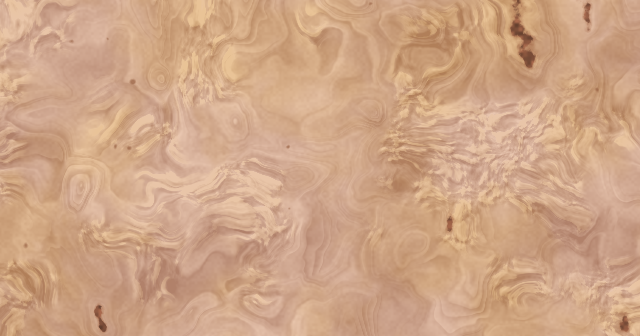
This texture is drawn by a Shadertoy shader. Its source:

```glsl
// Burl wood veneer: swirling eyes, silky folds, curly flecks and a few dark knots.

const vec3 SHADE_TAN   = vec3(0.742, 0.562, 0.441);
const vec3 LIGHT_CREAM = vec3(0.884, 0.737, 0.616);
const vec3 PINK_SHIFT  = vec3(0.0, 0.004, 0.034);
const vec3 KNOT_BROWN  = vec3(0.42, 0.25, 0.18);
const vec3 RUST        = vec3(0.66, 0.42, 0.29);
const vec2 LIGHT_DIR   = vec2(-0.6, 0.8);
const float EYE_CELL   = 0.23;   // spacing of the eyes, in canvas heights
const float EYE_BLEND  = 95.0;   // sharpness of creases between eyes
const float WARP       = 0.36;
const float FOLD_FREQ  = 15.0;
const float RING_FREQ  = 44.0;
const float KNOT_SHARE = 0.12;
const float KNOT_SIZE  = 0.024;
const float SPECK_CELL = 0.06;
const float SPECK_SHARE = 0.025;

float hash(vec2 p) {
    return fract(sin(dot(p, vec2(127.1, 311.7))) * 43758.5);
}

vec2 hash2(vec2 p) {
    return vec2(hash(p), hash(p + 37.3));
}

float noise(vec2 p) {
    vec2 i = floor(p), f = fract(p);
    f = f * f * f * (f * (f * 6.0 - 15.0) + 10.0);
    return mix(mix(hash(i), hash(i + vec2(1, 0)), f.x),
               mix(hash(i + vec2(0, 1)), hash(i + vec2(1, 1)), f.x), f.y);
}

float fbm(vec2 p) {
    float sum = 0.0, amp = 0.533;
    for (int i = 0; i < 4; i++) {
        sum += amp * noise(p);
        p = mat2(1.6, 1.2, -1.2, 1.6) * p + 11.7;
        amp *= 0.5;
    }
    return sum;
}

// Soft cellular field: x distance to eye, y slope toward light, z eye tone, w knot distance
vec4 eyeField(vec2 p) {
    vec2 cell = floor(p / EYE_CELL);
    float total = 0.0, slope = 0.0, tone = 0.0, knot = 1.0;
    for (int y = -2; y <= 2; y++)
    for (int x = -2; x <= 2; x++) {
        vec2 id = cell + vec2(x, y);
        vec2 away = p - (id + 0.05 + 0.9 * hash2(id)) * EYE_CELL;
        float size = mix(0.65, 1.5, hash(id + 5.1));
        float d = length(away) / size;
        float w = exp(-EYE_BLEND * d);
        total += w;
        slope += w * dot(away, LIGHT_DIR) / (length(away) + 0.04);
        tone += w * hash(id + 9.4);
        if (hash(id + 2.6) < KNOT_SHARE) {
            float radius = KNOT_SIZE * mix(0.45, 1.1, hash(id + 3.8));
            knot = min(knot, length(away * vec2(1.25, 0.8)) - radius);
        }
    }
    return vec4(-log(total) / EYE_BLEND, slope / total, tone / total, knot);
}

// Lopsided wave: slow rise and quick but smooth fall, centred on zero
float fold(float v) {
    float s = fract(v);
    return s * (1.0 - smoothstep(0.82, 1.0, s)) - 0.41;
}

// Signed distance to the nearest of the sparse small specks
float specks(vec2 p) {
    vec2 id = floor(p / SPECK_CELL);
    vec2 away = p - (id + 0.3 + 0.4 * hash2(id + 61.0)) * SPECK_CELL;
    float radius = mix(0.002, 0.007, hash(id + 71.0));
    return hash(id + 83.0) < SPECK_SHARE ? length(away) - radius : 1.0;
}

void mainImage(out vec4 fragColor, in vec2 fragCoord) {
    vec2 p = fragCoord / iResolution.y;

    // Warped grain space
    vec2 bend = vec2(fbm(p * 2.6 + 3.0), fbm(p * 2.6 + 19.0)) - 0.5;
    vec2 ripple = vec2(noise(p * 13.0), noise(p * 13.0 + 8.0)) - 0.5;
    vec2 q = p + WARP * bend + 0.03 * ripple;
    vec4 eye = eyeField(q);

    // Shimmer at two scales, with streaks drawn out along the grain
    float broad = fbm(q * 3.6 + 31.0) - 0.5;
    float patchy = fbm(q * 11.0 + 90.0) - 0.5;
    float flow = eye.x + 0.2 * fbm(q * 4.0 + 44.0);
    float along = dot(q, vec2(5.0, 7.0));
    float streak = noise(vec2(flow * 48.0, along)) - 0.5;
    float fibre = noise(vec2(flow * 125.0, 3.0 * along)) - 0.5;

    // Folds everywhere, fine ring bundles only in arcs on the shaded side
    float foldMask = mix(0.2, 1.0, smoothstep(0.3, 0.7, noise(p * 4.5 + 13.0)));
    float ringMask = smoothstep(0.4, 0.7, noise(p * 4.3 + 27.0))
                   * smoothstep(-0.2, 0.4, -eye.y);
    float tone = 0.5 + 1.1 * broad + 0.45 * patchy
               + 0.19 * eye.y + 0.24 * (eye.z - 0.5)
               + 0.5 * foldMask * fold(flow * FOLD_FREQ)
               + 0.42 * ringMask * fold(flow * RING_FREQ)
               + 0.26 * streak + 0.22 * fibre + 0.18 * (noise(p * 120.0) - 0.5);

    // Curly flecks in small raised clusters near the eyes
    float nearEye = clamp(1.0 - eye.x / 0.09, -1.0, 1.0);
    float cluster = smoothstep(0.5, 0.72, noise(p * 6.5 + 52.0) + 0.18 * nearEye);
    vec2 curl = q * 31.0 + 4.0 * bend;
    float fleck = fbm(curl);
    float relief = fleck - fbm(curl + 0.4 * LIGHT_DIR);
    float bright = smoothstep(0.5, 0.59, fleck);
    tone += cluster * (1.7 * relief + 0.42 * bright - 0.16);

    // Wood colour, drifting between pink and yellow
    float pink = clamp(6.0 * (fbm(p * 3.4 + 70.0) - 0.5) + 2.0 * patchy, -1.0, 1.0);
    pink -= 0.9 * cluster * bright - 0.08;
    vec3 color = mix(SHADE_TAN, LIGHT_CREAM, clamp(tone, -0.35, 1.2));
    color += PINK_SHIFT * pink;

    // Knots with ragged rims and rusty halos
    float soft = max(0.004, 1.0 / iResolution.y);
    float rag = 0.034 * (fbm(p * 42.0) - 0.5);
    float knot = eye.w + rag;
    float speck = specks(p + 0.02 * ripple) + 0.3 * rag;
    color = mix(color, RUST, 0.4 * (1.0 - smoothstep(0.0, 0.014, knot)));
    float core = 1.0 - smoothstep(-soft, soft, knot);
    vec3 knotColor = KNOT_BROWN * mix(0.7, 1.6, noise(p * 80.0 + 5.0));
    color = mix(color, knotColor, 0.85 * core);
    color = mix(color, RUST * 0.9, 0.7 * (1.0 - smoothstep(-soft, soft, speck)));

    fragColor = vec4(color, 1.0);
}
```
